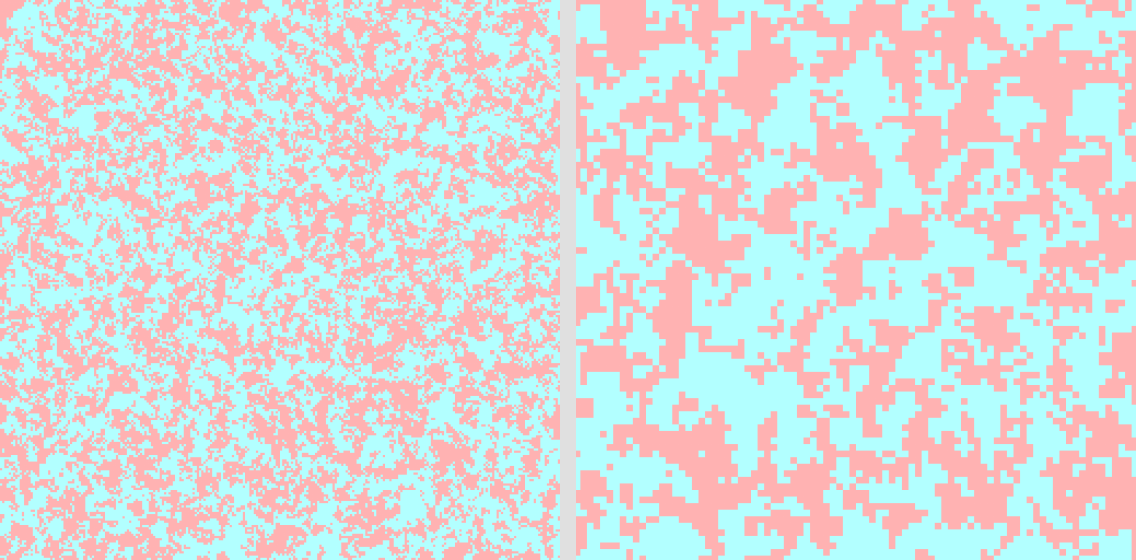
Left, the full canvas; right, a detail of the centre.
This texture is drawn by a Shadertoy shader. Its source:

```glsl
#define CELLS 256.0
#define REACH 5
#define FALLOFF 1.0
#define BIAS 0.010
#define CYAN vec3(0.70, 1.00, 1.00)
#define PINK vec3(1.00, 0.70, 0.70)

// Integer hash of a lattice cell, from -0.5 to 0.5
float cellNoise(ivec2 cell) {
    uvec2 q = uvec2(cell + 4096) * uvec2(1597334673u, 3812015801u);
    uint h = q.x ^ q.y;
    h = (h ^ (h >> 16)) * 2146121005u;
    h = (h ^ (h >> 15)) * 2221713035u;
    h ^= h >> 16;
    return float(h >> 8) / 16777216.0 - 0.5;
}

// Two-state cell: exponentially smoothed white noise, thresholded
vec3 cellColor(ivec2 cell) {
    float field = BIAS;
    for (int y = -REACH; y <= REACH; y++) {
        for (int x = -REACH; x <= REACH; x++) {
            float weight = exp(-length(vec2(x, y)) / FALLOFF);
            field += weight * cellNoise(cell + ivec2(x, y));
        }
    }
    return field > 0.0 ? CYAN : PINK;
}

void mainImage(out vec4 fragColor, in vec2 fragCoord) {
    float pixel = CELLS / min(iResolution.x, iResolution.y);
    vec2 p = fragCoord * pixel;

    // Share of the pixel footprint that lies past the nearest cell border
    vec2 border = floor(p + 0.5);
    vec2 share = clamp((p - border) / pixel + 0.5, 0.0, 1.0);

    // Blend only the cells the footprint touches
    vec3 color = vec3(0.0);
    for (int i = 0; i < 4; i++) {
        ivec2 side = ivec2(i & 1, i >> 1);
        vec2 part = mix(1.0 - share, share, vec2(side));
        float coverage = part.x * part.y;
        if (coverage > 0.001) {
            color += coverage * cellColor(ivec2(border) - 1 + side);
        }
    }
    fragColor = vec4(color, 1.0);
}
```
